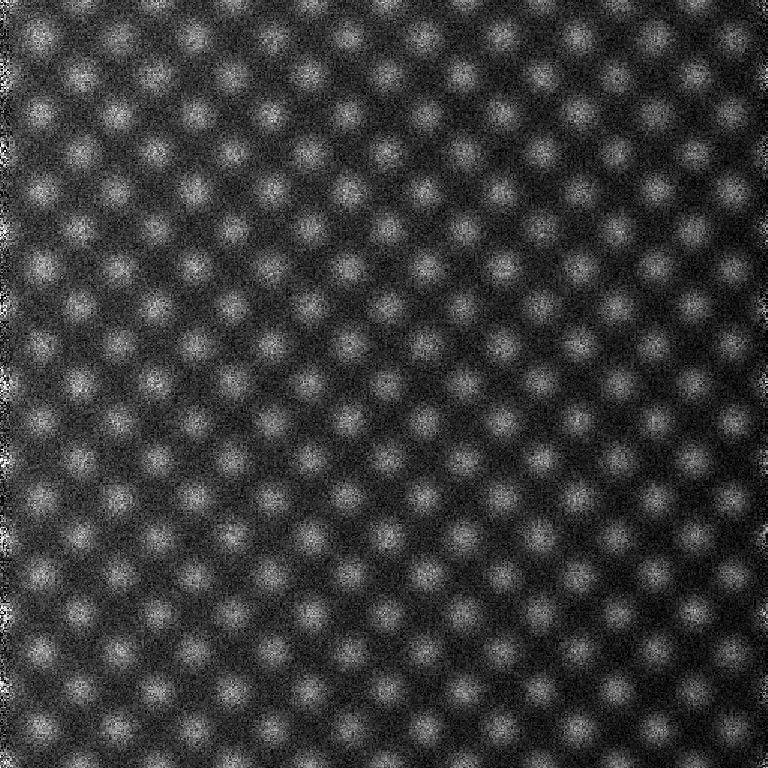
This pattern is drawn by a three.js fragment shader. Its source:

```glsl
varying vec2 vUv;

float hash(vec2 p) {
  vec3 q = fract(vec3(p.xyx) * 0.1031);
  q += dot(q, q.yzx + 33.33);
  return fract((q.x + q.y) * q.z);
}

float valueNoise(vec2 p) {
  vec2 i = floor(p);
  vec2 f = smoothstep(0.0, 1.0, fract(p));
  return mix(mix(hash(i), hash(i + vec2(1.0, 0.0)), f.x),
             mix(hash(i + vec2(0.0, 1.0)), hash(i + 1.0), f.x), f.y);
}

// Square grid of soft spots with small changes in place, size and strength
float spotGrid(vec2 p, float seed) {
  vec2 cell = floor(p + 0.5);
  vec2 id = cell + seed;
  vec2 jitter = vec2(hash(id + 3.1), hash(id + 7.7)) - 0.5;
  vec2 d = p - cell - 0.04 * jitter;
  float sigma = mix(0.138, 0.155, hash(id + 13.3));
  float strength = mix(0.9, 1.1, hash(id + 21.9));
  return strength * exp(-dot(d, d) / (2.0 * sigma * sigma));
}

// Roughly bell-shaped grain with unit spread
float grain(vec2 p) {
  vec2 cell = floor(p * 512.0);
  float sum = 0.0;
  for (int i = 0; i < 3; i++) {
    sum += hash(cell + 37.0 * float(i) + 5.0);
  }
  return (sum - 1.5) * 2.0;
}

void main() {
  // Two grids, the second shifted by half a step
  vec2 p = (vUv - vec2(0.0045, 0.0005)) * 10.0;
  float spots = spotGrid(p, 40.0) + spotGrid(p - 0.5, 90.0);

  // Background fading to the right and slightly downwards
  float background = 0.205 - 0.15 * vUv.x + 0.035 * (vUv.y - 0.5);
  background += 0.02 * (valueNoise(vUv * 6.0) - 0.5);
  float light = background + spots * mix(0.38, 0.34, vUv.x);

  // Grain grows with brightness and along the side borders
  float border = 1.0 - smoothstep(0.0, 0.02, min(vUv.x, 1.0 - vUv.x));
  float spread = 0.035 + 0.17 * light + 0.5 * border * light;
  light += grain(vUv) * spread;

  gl_FragColor = vec4(vec3(clamp(light, 0.0, 1.0)), 1.0);
}
```
